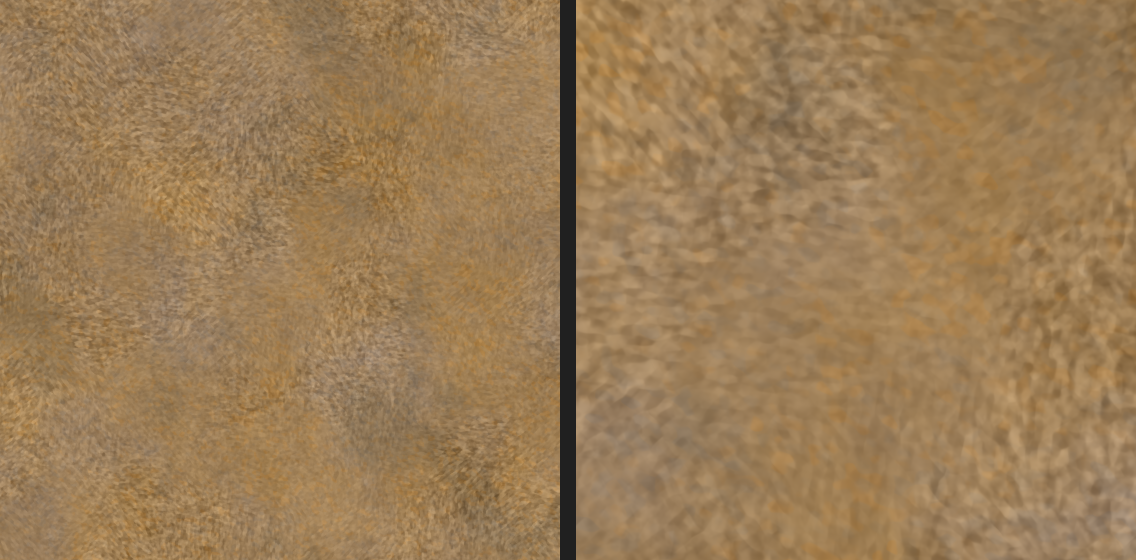
Left, the full canvas; right, a detail of the centre.
Give the GLSL for this texture, as a three.js fragment shader.

```glsl
// Weathered tan suede: soft ochre and grey-brown clouds under a fine, brushed nap.
varying vec2 vUv;

vec3 hash3(vec2 p) {
  vec3 q = fract(p.xyx * vec3(0.1031, 0.1030, 0.0973));
  q += dot(q, q.yxz + 33.33);
  return fract((q.xxy + q.yzz) * q.zyx);
}

mat2 rotate(float angle) {
  float c = cos(angle), s = sin(angle);
  return mat2(c, s, -s, c);
}

// Cellular noise with softly blended cells, about -1 to 1
float cellNoise(vec2 p) {
  vec2 cell = floor(p), local = fract(p);
  float sum = 0.0, total = 0.0;
  for (int y = -1; y <= 1; y++) {
    for (int x = -1; x <= 1; x++) {
      vec2 offset = vec2(float(x), float(y));
      vec3 rnd = hash3(cell + offset + 57.0);
      vec2 d = offset + rnd.xy - local;
      float weight = exp(-5.0 * dot(d, d));
      sum += weight * rnd.z;
      total += weight;
    }
  }
  return 2.0 * sum / total - 1.0;
}

// Layered cells, each layer turned and about twice as fine
float clouds(vec2 p) {
  float sum = 0.0, amplitude = 1.0;
  for (int i = 0; i < 5; i++) {
    sum += amplitude * cellNoise(p);
    p = rotate(0.9) * p * 2.1 + 13.7;
    amplitude *= 0.63;
  }
  return sum;
}

// Short fibres whose direction changes from region to region
float brushedNap(vec2 uv) {
  float sum = 0.0, power = 0.0;
  for (int i = 0; i < 4; i++) {
    float k = float(i);
    float region = exp(2.5 * cellNoise(uv * 9.0 + k * 19.3));
    vec2 fibre = rotate(0.1 + k * 0.785) * uv * vec2(115.0, 240.0);
    sum += region * cellNoise(fibre + k * 31.0);
    power += region * region;
  }
  return sum / sqrt(power);
}

void main() {
  // Bend the domain so that patches have ragged outlines
  vec2 uv = vUv + 0.012 * sin(vUv.yx * vec2(23.0, 19.0) + 3.0 * sin(vUv * 11.0));

  float tone = clouds(uv * 5.5 + 3.0);
  float warmth = clouds(uv * 6.5 + 41.0);
  float stain = smoothstep(0.2, 1.1, clouds(uv * 5.0 + 83.0));
  float roughness = mix(0.6, 1.25, smoothstep(-0.5, 0.6, cellNoise(uv * 8.0 + 120.0)));

  // Broad colour
  vec3 colour = vec3(0.611, 0.491, 0.340);
  colour += tone * vec3(0.033, 0.030, 0.025);
  colour += warmth * vec3(0.010, -0.001, -0.027);
  colour = mix(colour, vec3(0.485, 0.412, 0.310), 0.45 * stain);

  // Fine nap and grain
  float nap = brushedNap(vUv);
  float grain = cellNoise(vUv * 220.0 + 7.0);
  colour += roughness * (0.070 * nap + 0.030 * grain) * vec3(1.0, 0.95, 0.85);

  // Scattered orange and grey flecks
  float fleck = cellNoise(rotate(0.5) * vUv * vec2(125.0, 170.0) + 63.0) + 0.3 * warmth;
  colour += 0.045 * smoothstep(0.3, 1.0, fleck) * vec3(0.7, 0.0, -0.8);
  colour += 0.045 * smoothstep(0.3, 1.0, -fleck) * vec3(-0.6, -0.2, 0.3);

  gl_FragColor = vec4(colour, 1.0);
}
```
